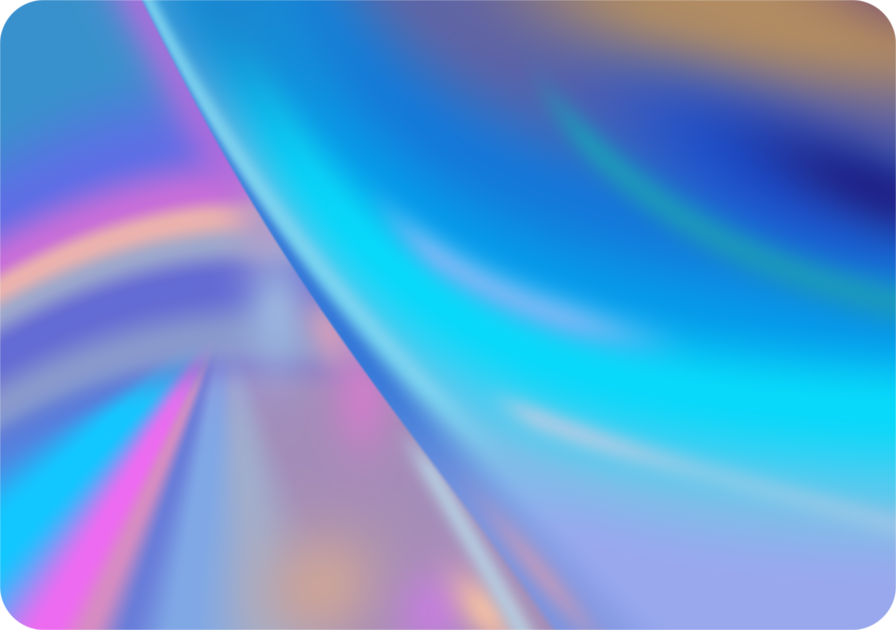
This background is drawn by a Shadertoy shader. Its source:

```glsl
float ramp(float from, float to, float v) {
    float k = clamp((v - from) / (to - from), 0.0, 1.0);
    return k * k * (3.0 - 2.0 * k);
}

vec3 blend(vec3 base, vec3 tint, float from, float to, float v) {
    return mix(base, tint, ramp(from, to, v));
}

float bump(float v, float width) {
    return exp(-v * v / (width * width));
}

// Soft elliptical light, turned by an angle
vec3 glow(vec3 base, vec3 tint, vec2 p, vec2 centre, vec2 size, float angle) {
    vec2 q = p - centre;
    float c = cos(angle), s = sin(angle);
    q = vec2(c * q.x + s * q.y, c * q.y - s * q.x) / size;
    return mix(base, tint, exp(-dot(q, q)));
}

// Curve that falls steeply, then levels out
float sag(float x, float level, float gap, float rate, float start) {
    return level - gap * exp(-rate * (x - start));
}

// Signed distance from the fold, positive on the sheet
float foldDistance(vec2 p) {
    float edge = 0.225 + 0.63 * p.y - 0.028 * sin(4.19 * p.y);
    return 0.84 * (p.x - edge);
}

vec3 glossySheet(vec2 p, float fold) {
    float depth = p.y - sag(p.x, 0.66, 0.31, 3.6, 0.554);

    // Bands above the cyan crest
    vec3 col = vec3(0.03, 0.85, 0.98);
    col = blend(col, vec3(0.02, 0.61, 0.92), 0.0, -0.13, depth);
    col = blend(col, vec3(0.08, 0.47, 0.85), -0.10, -0.27, depth);
    col = blend(col, vec3(0.38, 0.39, 0.64), -0.25, -0.45, depth);
    float tan_ = ramp(-0.42, -0.59, depth) * ramp(0.65, 1.05, p.x);
    col = mix(col, vec3(0.70, 0.55, 0.38), tan_);

    // Bands below the crest
    col = blend(col, vec3(0.25, 0.81, 0.95), 0.01, 0.12, depth);
    col = blend(col, vec3(0.47, 0.76, 0.91), 0.08, 0.20, depth);
    float haze = ramp(0.14, 0.29, depth) * ramp(0.62, 0.95, p.x);
    col = mix(col, vec3(0.60, 0.66, 0.93), haze);

    // Corner tones and the dark pool
    col = glow(col, vec3(0.10, 0.53, 0.82), p, vec2(0.36, 0.0), vec2(0.22, 0.16), 0.8);
    col = glow(col, vec3(0.48, 0.32, 0.46), p, vec2(1.45, -0.02), vec2(0.16, 0.07), 0.3);
    col = glow(col, vec3(0.11, 0.33, 0.82), p, vec2(1.20, 0.27), vec2(0.27, 0.10), 0.5);
    col = glow(col, vec3(0.12, 0.14, 0.54), p, vec2(1.39, 0.30), vec2(0.21, 0.065), 0.38);

    // Teal, lavender and pale streaks
    float teal = bump(p.y - sag(p.x, 0.56, 0.394, 2.93, 0.876), 0.036);
    col = mix(col, vec3(0.11, 0.61, 0.72), 0.8 * teal * ramp(0.82, 0.95, p.x));
    float lavender = bump(depth + 0.065, 0.034) * ramp(0.57, 0.70, p.x) * ramp(1.12, 0.88, p.x);
    col = mix(col, vec3(0.49, 0.72, 0.96), 0.85 * lavender);
    float right = p.x - 0.8;
    float pale = bump(depth - 0.11 - 0.2 * right * right, 0.024) * ramp(0.76, 0.86, p.x);
    col = mix(col, vec3(0.67, 0.80, 0.90), pale * mix(0.85, 0.45, ramp(0.9, 1.15, p.x)));

    // Blue rim and its highlight
    float offset = 0.008 + 0.16 * p.y * p.y;
    vec3 rim = mix(vec3(0.18, 0.44, 0.84), vec3(0.47, 0.57, 0.87), ramp(0.55, 0.85, p.y));
    col = mix(col, rim, 0.9 * ramp(offset, 0.15 * offset, fold));
    float shine = bump(fold - offset, 0.012 + 0.014 * p.y) * ramp(0.74, 0.60, p.y);
    col = mix(col, vec3(0.50, 0.83, 0.94), 0.8 * shine);
    return glow(col, vec3(0.70, 0.60, 0.77), p, vec2(0.86, 0.91), vec2(0.13, 0.022), 0.88);
}

// Bands that follow the warm arc
vec3 arcBands(float t) {
    vec3 col = vec3(0.22, 0.57, 0.80);
    col = blend(col, vec3(0.37, 0.43, 0.90), -0.28, -0.10, t);
    col = blend(col, vec3(0.78, 0.43, 0.85), -0.12, -0.03, t);
    col = blend(col, vec3(0.92, 0.70, 0.68), -0.035, 0.004, t);
    col = blend(col, vec3(0.62, 0.66, 0.80), 0.008, 0.05, t);
    col = blend(col, vec3(0.39, 0.42, 0.83), 0.045, 0.10, t);
    col = blend(col, vec3(0.54, 0.60, 0.80), 0.12, 0.195, t);
    return blend(col, vec3(0.42, 0.43, 0.80), 0.21, 0.26, t);
}

// Rays that fan out from a pivot
vec3 fanBands(vec2 p, vec2 pivot) {
    float a = atan(pivot.x - p.x, p.y - pivot.y);
    vec3 col = vec3(0.64, 0.55, 0.72);
    col = blend(col, vec3(0.63, 0.68, 0.80), -0.42, -0.12, a);
    col = blend(col, vec3(0.50, 0.66, 0.90), -0.12, 0.12, a);
    col = blend(col, vec3(0.41, 0.49, 0.85), 0.16, 0.31, a);
    col = blend(col, vec3(0.84, 0.55, 0.76), 0.30, 0.41, a);
    col = blend(col, vec3(0.93, 0.42, 0.94), 0.41, 0.50, a);
    col = blend(col, vec3(0.07, 0.78, 1.00), 0.53, 0.75, a);
    col = blend(col, vec3(0.32, 0.52, 0.88), 0.82, 1.02, a);
    return mix(col, vec3(0.60, 0.57, 0.85), bump(length(p - pivot), 0.12));
}

vec3 foldedBacking(vec2 p, float fold) {
    float t = p.y - (0.452 - 0.56 * p.x + 0.68 * p.x * p.x);
    vec3 col = mix(arcBands(t), fanBands(p, vec2(0.36, 0.498)), ramp(0.19, 0.29, t));

    // Pink light beside the upper fold
    float pink = bump(fold, 0.045) * ramp(0.40, 0.25, p.y);
    col = mix(col, vec3(0.72, 0.42, 0.86), 0.8 * pink);

    // Mixed tones beside the lower fold
    col = glow(col, vec3(0.70, 0.61, 0.78), p, vec2(0.43, 0.36), vec2(0.05, 0.07), 0.0);
    col = glow(col, vec3(0.60, 0.70, 0.87), p, vec2(0.44, 0.50), vec2(0.05, 0.09), 0.0);
    col = glow(col, vec3(0.79, 0.62, 0.74), p, vec2(0.525, 0.53), vec2(0.035, 0.06), -0.5);
    col = glow(col, vec3(0.79, 0.50, 0.78), p, vec2(0.575, 0.63), vec2(0.05, 0.09), 0.0);
    col = glow(col, vec3(0.79, 0.64, 0.61), p, vec2(0.51, 0.93), vec2(0.10, 0.09), -0.6);
    col = glow(col, vec3(0.76, 0.50, 0.85), p, vec2(0.69, 0.97), vec2(0.06, 0.07), 0.5);
    col = glow(col, vec3(0.93, 0.73, 0.65), p, vec2(0.77, 0.97), vec2(0.07, 0.035), 0.9);

    // Pale lip that opens toward the bottom
    float lip = bump(fold + 0.005 + 0.13 * (p.y - 0.7), 0.018) * ramp(0.67, 0.76, p.y);
    return mix(col, vec3(0.71, 0.79, 0.87), 0.9 * lip);
}

void mainImage(out vec4 fragColor, in vec2 fragCoord) {
    vec2 size = iResolution.xy / iResolution.y;
    vec2 p = fragCoord / iResolution.y;
    p.y = 1.0 - p.y;
    float pixel = 1.0 / iResolution.y;

    float fold = foldDistance(p);
    float soft = max(pixel, 0.003 + 0.006 * ramp(0.6, 1.0, p.y));
    vec3 col = mix(foldedBacking(p, fold), glossySheet(p, fold), ramp(-soft, soft, fold));

    // Rounded card on white
    float radius = 0.07;
    vec2 corner = abs(p - 0.5 * size) - 0.5 * size + radius;
    float card = length(max(corner, 0.0)) - radius;
    col = mix(col, vec3(1.0), ramp(-pixel, pixel, card));
    fragColor = vec4(col, 1.0);
}
```
